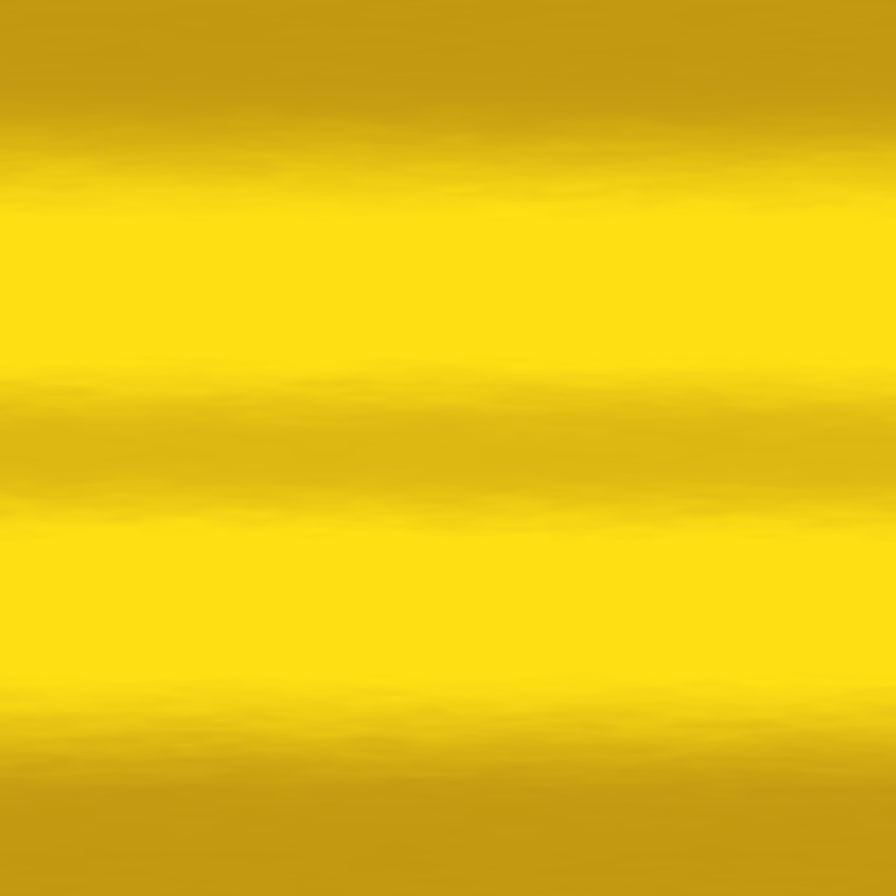
Give the GLSL for this background, as a three.js fragment shader.

```glsl
// Brushed gold metal: two bright horizontal sheens with fine grain along their edges.
varying vec2 vUv;

float hash(vec2 p) {
  vec3 q = fract(vec3(p.xyx) * 0.1031);
  q += dot(q, q.yzx + 33.33);
  return fract((q.x + q.y) * q.z);
}

float noise(vec2 p) {
  vec2 cell = floor(p);
  vec2 f = fract(p);
  f = f * f * (3.0 - 2.0 * f);
  float low = mix(hash(cell), hash(cell + vec2(1.0, 0.0)), f.x);
  float high = mix(hash(cell + vec2(0.0, 1.0)), hash(cell + 1.0), f.x);
  return mix(low, high, f.y);
}

// Layered streaks, long across and thin upward, from about -1 to 1
float brushedGrain(vec2 p) {
  float sum = 0.0;
  float weight = 0.5;
  vec2 scale = vec2(14.0, 110.0);
  for (int i = 0; i < 3; i++) {
    sum += weight * (2.0 * noise(p * scale + float(i) * 17.3) - 1.0);
    scale *= vec2(1.9, 1.6);
    weight *= 0.7;
  }
  return sum;
}

// Soft band: rises over the x to y span and falls over the z to w span
float softBand(float h, vec4 span) {
  return smoothstep(span.x, span.y, h) * (1.0 - smoothstep(span.z, span.w, h));
}

// Light reflected at height h; the valley stays brighter than the rims
float sheen(float h) {
  float body = softBand(h, vec4(0.100, 0.271, 0.733, 0.909));
  float valley = softBand(h, vec4(0.382, 0.482, 0.506, 0.616));
  return body * (1.0 - 0.61 * valley);
}

vec3 goldTone(float light) {
  vec3 darkGold = vec3(0.762, 0.598, 0.065);
  vec3 brightGold = vec3(0.995, 0.875, 0.080);
  return mix(darkGold, brightGold, light);
}

void main() {
  // Grain and a slow drift shift the sheen edges
  float grain = brushedGrain(vUv);
  float drift = noise(vec2(vUv.x * 5.0, vUv.y * 9.0)) - 0.5;
  float height = vUv.y + 0.013 * grain + 0.008 * drift;

  // Faint lift of the dark rims toward the sheens
  float rimLift = 0.05 * (1.0 - smoothstep(0.30, 0.47, abs(vUv.y - 0.5)));
  float light = clamp(sheen(height) + rimLift, 0.0, 1.0);

  vec3 color = goldTone(light) + 0.004 * grain * (1.0 - light);
  gl_FragColor = vec4(color, 1.0);
}
```
